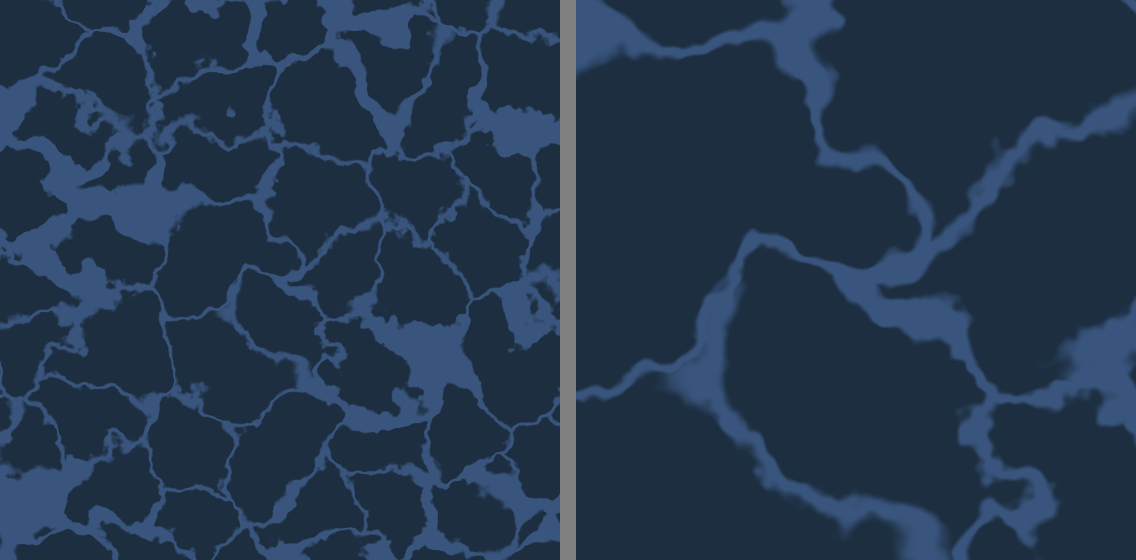
Left, the full canvas; right, a detail of the centre.
Write a WebGL 1 fragment shader that draws this texture.

```glsl
precision highp float;

uniform vec2 u_resolution;

const vec3 DARK_NAVY = vec3(0.11, 0.18, 0.25);
const vec3 VEIN_BLUE = vec3(0.222, 0.332, 0.49);

const float CELLS = 6.5;        // cells across the canvas
const float WARP = 0.95;        // raggedness, in cells
const float THIN_VEIN = 0.06;   // vein width, in cells
const float PATCH_GAIN = 0.27;  // extra width inside patches
const float SOFTNESS = 0.035;

float hash(vec2 p) {
  return fract(sin(dot(p, vec2(127.1, 311.7))) * 43758.5453);
}

vec2 hash2(vec2 p) {
  return vec2(hash(p), hash(p + vec2(37.3, 71.9)));
}

float valueNoise(vec2 p) {
  vec2 cell = floor(p);
  vec2 f = fract(p);
  vec2 s = f * f * (3.0 - 2.0 * f);
  float low = mix(hash(cell), hash(cell + vec2(1.0, 0.0)), s.x);
  float high = mix(hash(cell + vec2(0.0, 1.0)), hash(cell + 1.0), s.x);
  return mix(low, high, s.y);
}

// Five rotated octaves, normalised to 0..1
float fbm(vec2 p) {
  float sum = 0.0;
  float total = 0.0;
  float amplitude = 0.5;
  for (int i = 0; i < 5; i++) {
    sum += amplitude * valueNoise(p);
    total += amplitude;
    p = mat2(1.6, 1.2, -1.2, 1.6) * p + vec2(13.7, 5.3);
    amplitude *= 0.5;
  }
  return sum / total;
}

// Second minus first nearest distance: zero on the cell borders
float cellBorder(vec2 p) {
  vec2 base = floor(p);
  float nearest = 8.0;
  float second = 8.0;
  for (int y = -1; y <= 1; y++) {
    for (int x = -1; x <= 1; x++) {
      vec2 cell = base + vec2(float(x), float(y));
      float d = distance(p, cell + hash2(cell));
      second = min(second, max(nearest, d));
      nearest = min(nearest, d);
    }
  }
  return second - nearest;
}

vec2 raggedWarp(vec2 p, float amount) {
  vec2 offset = vec2(fbm(p * 1.7 + 11.0), fbm(p * 1.7 + 47.0)) - 0.5;
  return p + amount * offset;
}

// Veins are thin in general and swell into ragged patches
float veinMask(vec2 p, float thin, float gain, float softness) {
  float swelling = smoothstep(0.45, 0.75, fbm(p * 1.1 + 83.0));
  float width = thin + gain * swelling;
  float border = cellBorder(raggedWarp(p, WARP));
  return 1.0 - smoothstep(width - softness, width + softness, border);
}

void main() {
  vec2 uv = gl_FragCoord.xy / min(u_resolution.x, u_resolution.y);
  float vein = veinMask(uv * CELLS + 3.0, THIN_VEIN, PATCH_GAIN, SOFTNESS);
  gl_FragColor = vec4(mix(DARK_NAVY, VEIN_BLUE, vein), 1.0);
}
```
